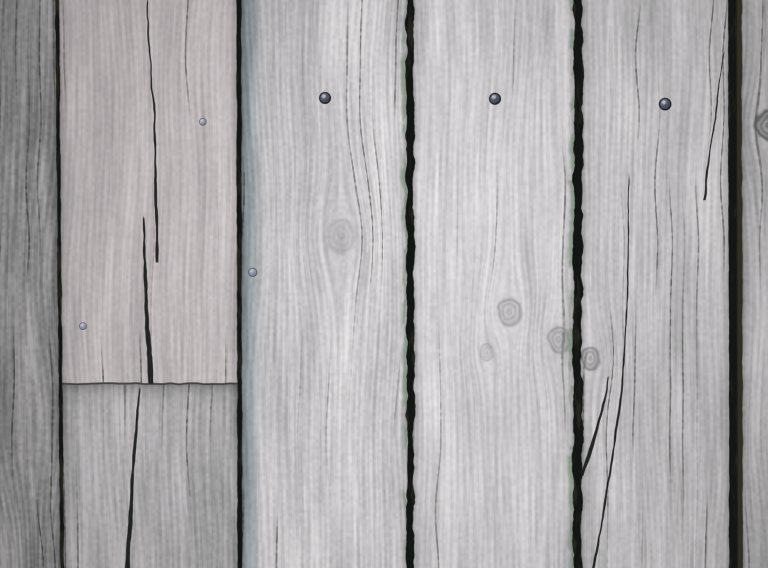
Reproduce this texture procedurally as a Shadertoy shader.

```glsl
#define RING_FREQ 130.0
#define CHECK_FREQ 62.0
#define CUT_HEIGHT 0.240
#define LIGHT_WOOD vec3(0.875, 0.865, 0.872)
#define DARK_WOOD vec3(0.53, 0.53, 0.535)
#define FISSURE vec3(0.23, 0.235, 0.225)
#define GAP_DARK vec3(0.075, 0.085, 0.08)
#define GAP_EARTH vec3(0.24, 0.22, 0.17)
#define LICHEN vec3(0.50, 0.57, 0.50)
#define STEEL vec3(0.33, 0.35, 0.41)

// gaps: x at the bottom, lean, half width
const vec3 gaps[5] = vec3[5](vec3(.081, -.009, .0024), vec3(.3125, -.002, .0031),
  vec3(.5345, -.001, .0047), vec3(.7515, .002, .0056), vec3(.9585, -.002, .0088));
// boards: brightness, roughness
const vec2 boards[6] = vec2[6](vec2(.8, 1.7), vec2(.95, .8), vec2(.98, 1),
  vec2(1, .85), vec2(.97, .9), vec2(.93, 1));
// knots: centre, radius, darkness
const vec4 knots[6] = vec4[6](vec4(.663, .333, .015, .45), vec4(.444, .432, .018, .25),
  vec4(.634, .281, .009, .25), vec4(1, .577, .016, 1), vec4(.769, .273, .012, .6), vec4(.728, .297, .014, .45));
// cracks: start and end, then half width and bend
const vec4 cracks[6] = vec4[6](vec4(.19, .745, .204, .398), vec4(.186, .46, .1953, .24),
  vec4(.1823, .238, .1654, -.01), vec4(.818, .518, .771, -.01),
  vec4(.793, .251, .758, .12), vec4(.944, .674, .918, .479));
const vec2 crackForm[6] = vec2[6](vec2(.0018, .004), vec2(.0032, 0), vec2(.0028, -.001),
  vec2(.0015, .016), vec2(.0026, .003), vec2(.0013, -.002));
// nails: centre, radius
const vec3 nails[6] = vec3[6](vec3(.4232, .612, .0078), vec3(.6445, .611, .0078),
  vec3(.866, .604, .0082), vec3(.264, .581, .005), vec3(.108, .315, .005), vec3(.329, .385, .006));

float hash(vec2 p) {
  vec3 q = fract(p.xyx * .1031);
  q += dot(q, q.yzx + 33.33);
  return fract((q.x + q.y) * q.z);
}

float noise(vec2 p) {
  vec2 i = floor(p), f = fract(p);
  f *= f * (3. - 2. * f);
  return mix(mix(hash(i), hash(i + vec2(1, 0)), f.x),
             mix(hash(i + vec2(0, 1)), hash(i + 1.), f.x), f.y);
}

float fbm(vec2 p) {
  return .55 * noise(p) + .3 * noise(p * 2.1 + 17.) + .15 * noise(p * 4.3 + 41.);
}

float crackMask(vec2 p, vec4 ends, vec2 form, float aa) {
  float t = (p.y - ends.y) / (ends.w - ends.y);
  float x = mix(ends.x, ends.z, t) + form.y * sin(3.14 * t) + .004 * (fbm(vec2(p.y * 35., ends.x * 90.)) - .5);
  float w = form.x * mix(.35, 1., t) * (.7 + .6 * noise(vec2(p.y * 70., ends.y * 50.)));
  return (1. - smoothstep(w - aa, w + aa, abs(p.x - x))) * smoothstep(0., .03, t) * (1. - smoothstep(.995, 1.005, t));
}

void mainImage(out vec4 fragColor, in vec2 fragCoord) {
  vec2 p = fragCoord / iResolution.x;
  float aa = .8 / iResolution.x;

  // board index, gap coverage and nearest gap edge
  int board = 0;
  float gap = 0., edge = 1., lichen = 0., earth = 0.;
  for (int i = 0; i < 5; i++) {
    float side = p.x - gaps[i].x - gaps[i].y * p.y;
    bool mossy = i == 2 || i == 3;
    if (side > 0.) board = i + 1;
    float w = gaps[i].z + (mossy ? .006 : .002) * (fbm(vec2(p.y * 55., float(i) * 9. + step(0., side) * 4.)) - .5);
    float d = abs(side) - w;
    gap = max(gap, 1. - smoothstep(-aa, aa, d));
    edge = min(edge, d);
    if (mossy && side < 0.) lichen = max(lichen, 1. - smoothstep(.002, .009, d));
    if (i == 4) earth = smoothstep(0., .004, side);
  }
  bool lower = board == 1 && p.y < CUT_HEIGHT;
  float seed = float(board) * 23.7 + (lower ? 71. : 0.);
  float rough = boards[board].y * (lower ? 1.5 : 1.);

  // grain bent around the knots
  vec2 q = p;
  q.x += .012 * (noise(vec2(p.x * 9. + seed, p.y * 6.)) - .5);
  for (int i = 0; i < 6; i++) {
    vec2 d = (p - knots[i].xy) / knots[i].z;
    q.x -= .8 * d.x * knots[i].z * exp(-dot(d * d, vec2(.22, .07)));
  }

  // fibres, stains, growth rings and pits
  float fibre = fbm(vec2(q.x * 210. + seed, q.y * 10.));
  float stain = fbm(vec2(q.x * 24. + seed, q.y * 4.));
  float ring = sin(6.283 * (q.x * RING_FREQ + 3. * noise(vec2(q.x * 14. + seed, q.y * 5.))));
  float pits = noise(p * 230.);
  float tone = .2 + rough * (.55 * fibre + .5 * stain + .065 * ring + .16 * pits - .58);
  vec3 color = mix(LIGHT_WOOD, DARK_WOOD, clamp(tone, -.1, 1.1));

  // short checks along the grain
  float lane = q.x * CHECK_FREQ + .5 * noise(vec2(q.y * 12., seed)), id = floor(lane);
  float present = smoothstep(.62, .85, noise(vec2(id * 7.3 + seed, q.y * 4.5)) + .12 * (rough - 1.));
  float thread = abs(fract(lane) - .3 - .4 * hash(vec2(id, seed))) / CHECK_FREQ;
  color = mix(color, FISSURE, present * (.26 + .39 * pits) * (1. - smoothstep(.0003, .0017, thread)));

  // knots
  for (int i = 0; i < 6; i++) {
    float e = length((p - knots[i].xy) * vec2(1, .85)) / knots[i].z + .25 * (noise(p * 120.) - .5);
    float body = (1. - smoothstep(.75, 1.1, e)) * (.45 + .2 * sin(e * 14.));
    float rim = 1. - smoothstep(0., .3, abs(e - .95));
    color = mix(color, DARK_WOOD * .75, knots[i].w * min(body + .6 * rim, 1.));
  }

  // board brightness, worn edges, vignette and lichen
  color *= boards[board].x * (lower ? .93 : 1.);
  if (board == 1 && !lower) color *= vec3(1.01, .985, .985);
  if (board == 2) color *= 1. - vec3(.26, .2, .18) * (1. - smoothstep(0., .035, p.x - gaps[1].x)) * (.4 + stain);
  color *= 1. - .25 * exp(-max(edge, 0.) * 220.);
  vec2 v = p - vec2(.54, .38);
  color *= 1.03 - .55 * dot(v, v);
  color = mix(color, LICHEN, .8 * lichen * smoothstep(.4, .6, fbm(p * vec2(90, 45))));

  // end of the short board and its shadow
  if (board == 1) {
    float below = CUT_HEIGHT + .0015 * (noise(vec2(p.x * 90., 3)) - .5) - p.y;
    color *= 1. - .3 * step(0., below) * exp(-below * 90.);
    color = mix(color, FISSURE, .9 - .9 * smoothstep(.0012 - aa, .0012 + aa, abs(below)));
  }

  // long cracks, then domed nails with a dark rim
  for (int i = 0; i < 6; i++) {
    color = mix(color, GAP_DARK, .9 * crackMask(p, cracks[i], crackForm[i], aa));
    vec2 d = (p - nails[i].xy) / nails[i].z;
    float r = length(d), soft = aa / nails[i].z;
    vec3 head = STEEL * (i < 3 ? 1. : 1.6) * (1. + .3 * dot(d, vec2(-.6, .8)));
    head = mix(head, LIGHT_WOOD, .7 - .7 * smoothstep(.1, .55, length(d - vec2(-.2, .3))));
    head *= 1. - .6 * smoothstep(.6, .95, r);
    color = mix(color, head, (i < 3 ? 1. : .65) * (1. - smoothstep(1. - soft, 1. + soft, r)));
  }

  // gap interior
  float soil = max(.7 * earth, .45 * smoothstep(.5, .8, fbm(p * vec2(150, 30))));
  fragColor = vec4(mix(color, mix(GAP_DARK, GAP_EARTH, soil), gap), 1);
}
```
